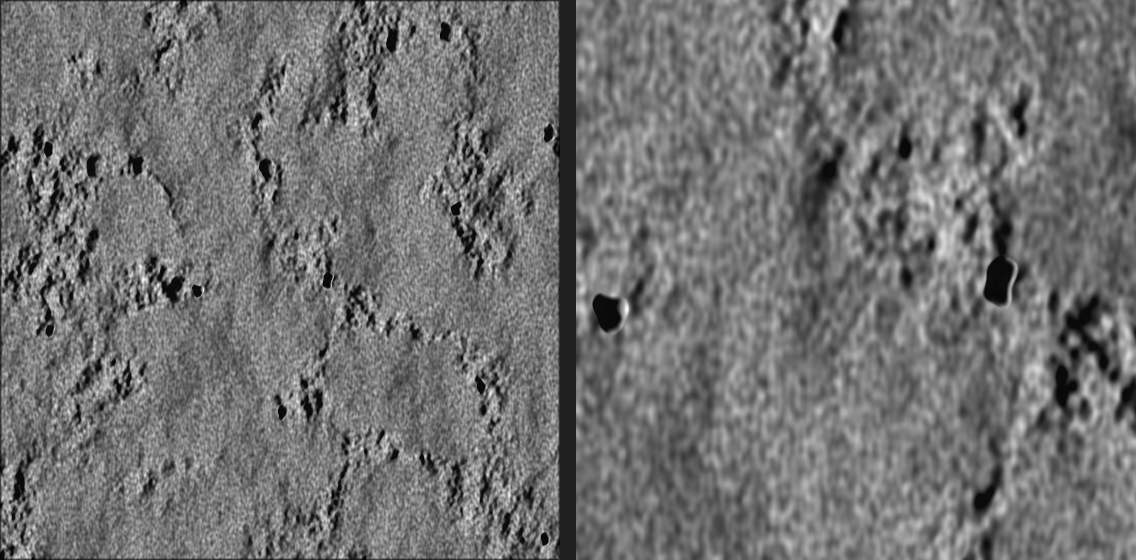
Left: the whole. Right: its middle third, enlarged.
Give the GLSL for this texture, as a Shadertoy shader.

```glsl
// Grey pitted crust lit from the left: chains of rough bumps on a smoother ground.
// A height field of masked noise octaves and scattered pits is shaded by its slope
// along the light, then covered with fine upright grain.

#define BASE_TONE 0.475
#define CONTRAST 0.15
#define HIGHLIGHT 0.27
#define SHADOW_GAIN 1.35
#define CHAIN_SCALE 4.6
#define BUMP_SCALE 25.0
#define FLAT_ROUGHNESS 0.24
#define PIT_GRID 9.0
#define PIT_DEPTH 0.016
#define GRAIN_SCALE vec2(205.0, 115.0)
#define GRAIN_AMOUNT 0.52
#define LIGHT_DIR vec2(0.98, -0.2)

// Integer hash giving two values in 0..1
vec2 hash2(vec2 cell) {
    uvec2 v = uvec2(ivec2(cell)) * 1664525u + 1013904223u;
    v.x += v.y * 1664525u;
    v.y += v.x * 1664525u;
    v ^= v >> 16u;
    v.x += v.y * 1664525u;
    v.y += v.x * 1664525u;
    v ^= v >> 16u;
    return vec2(v & 65535u) / 65535.0;
}

float corner(vec2 cell, vec2 offset) {
    return dot(hash2(cell) * 2.0 - 1.0, offset);
}

// Gradient noise, roughly -0.7..0.7
float noise(vec2 p) {
    vec2 i = floor(p), f = p - i;
    vec2 u = f * f * f * (f * (f * 6.0 - 15.0) + 10.0);
    vec2 e = vec2(1.0, 0.0);
    float low = mix(corner(i, f), corner(i + e.xy, f - e.xy), u.x);
    float high = mix(corner(i + e.yx, f - e.yx), corner(i + e.xx, f - e.xx), u.x);
    return 1.22 * mix(low, high, u.y);
}

// Broken chains that mostly run down to the right
float roughMask(vec2 p) {
    vec2 q = vec2(p.x + p.y, 0.72 * (p.x - p.y)) * 0.707 * CHAIN_SCALE;
    q += 0.3 * vec2(noise(p * 13.0 + 7.3), noise(p * 13.0 + 41.7));
    float chain = 1.0 - smoothstep(0.03, 0.21, abs(noise(q + 13.4)));
    float patches = smoothstep(-0.28, 0.2, noise(p * 5.5 + 63.1));
    return chain * patches;
}

// Ragged upright pits, found only where the crust is rough
float pits(vec2 p) {
    vec2 ragged = p + 0.007 * vec2(noise(p * 60.0 + 3.7), noise(p * 60.0 + 90.2));
    vec2 home = floor(p * PIT_GRID);
    float depth = 0.0;
    for (int y = -1; y <= 1; y++)
    for (int x = -1; x <= 1; x++) {
        vec2 cell = home + vec2(x, y);
        vec2 centre = (cell + 0.15 + 0.7 * hash2(cell + 31.0)) / PIT_GRID;
        vec2 traits = hash2(cell + 157.0);
        float present = step(0.45, roughMask(centre)) * step(traits.x, 0.75);
        vec2 d = ragged - centre;
        d.x -= (traits.x - 0.35) * 0.6 * d.y;
        float size = mix(0.007, 0.016, traits.y * traits.y);
        float r = length(d * vec2(1.0, 0.62)) / size;
        depth = max(depth, present * (1.0 - smoothstep(0.65, 1.15, r)));
    }
    return depth;
}

// Each octave is divided by its frequency, so all have similar slopes
float height(vec2 p) {
    float bumps = 0.0, freq = BUMP_SCALE;
    vec2 q = p * vec2(1.0, 0.85);
    for (int i = 0; i < 3; i++) {
        bumps += noise(q * freq + 17.0 * float(i)) / freq;
        q = mat2(0.96, 0.28, -0.28, 0.96) * q;
        freq *= 2.1;
    }
    float swell = 0.3 * noise(p * 8.0 + 5.0) / 8.0;
    float roughness = FLAT_ROUGHNESS + 1.15 * roughMask(p);
    return swell + bumps * roughness - PIT_DEPTH * pits(p);
}

void mainImage(out vec4 fragColor, in vec2 fragCoord) {
    vec2 p = fragCoord / iResolution.y;

    // Slope shading: soft highlights, deep shadows
    vec2 stepAlong = LIGHT_DIR * 0.0016;
    float slope = (height(p + stepAlong) - height(p - stepAlong)) / 0.0032;
    float lit = CONTRAST * slope;
    float tone = BASE_TONE + (lit > 0.0 ? HIGHLIGHT * (1.0 - exp(-lit / HIGHLIGHT))
                                      : SHADOW_GAIN * lit);

    // Pit floors stay black on the side nearest the light
    float shade = pits(p) * (1.0 - 0.75 * pits(p - vec2(0.013, -0.002)));
    tone = max(mix(tone, 0.03, shade), 0.04);

    // Fine grain, slightly stretched upright
    float grain = noise(p * GRAIN_SCALE + 11.0)
                + 0.45 * noise(mat2(0.8, 0.6, -0.6, 0.8) * p * 150.0);
    tone *= 1.0 + GRAIN_AMOUNT * grain;

    // Thin dark frame
    vec2 uv = fragCoord / iResolution.xy;
    vec2 rim = min(uv, 1.0 - uv);
    tone *= mix(0.4, 1.0, smoothstep(0.001, 0.004, min(rim.x, rim.y)));

    fragColor = vec4(vec3(clamp(tone, 0.0, 1.0)), 1.0);
}
```
